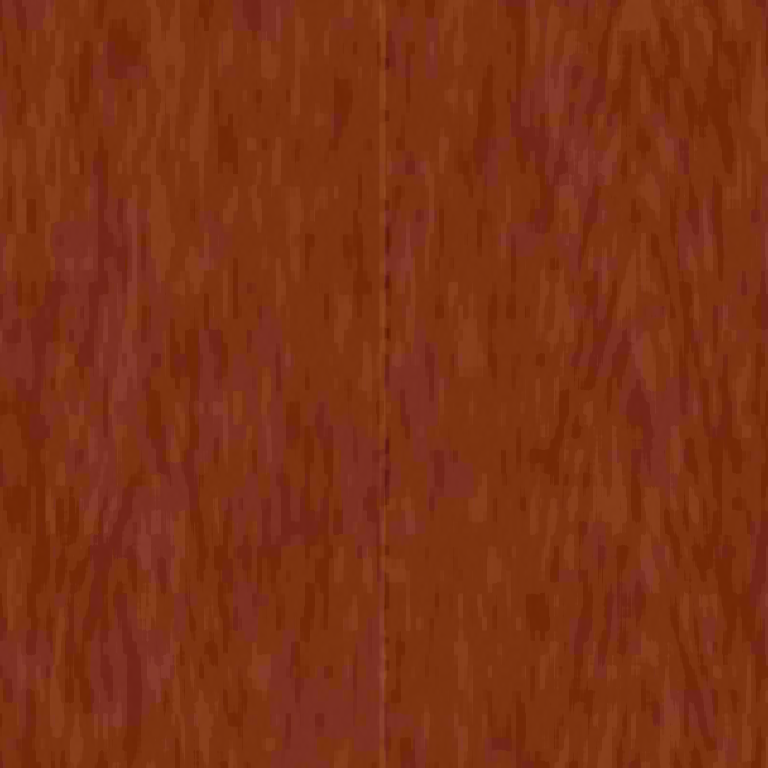
Reproduce this texture procedurally as a Shadertoy shader.

```glsl
// Two planks of red-brown wood, side by side, with sparse vertical grain.
// Stretched noise on a softly stepped grid makes streaks and reddish stains,
// bent contour lines make cathedral arches, and a broken seam parts the planks.

float hash(vec2 p) {
    return fract(sin(dot(p, vec2(127.1, 311.7))) * 43758.5453);
}

float noise(vec2 p) {
    vec2 i = floor(p), f = fract(p);
    f = f * f * (3.0 - 2.0 * f);
    return mix(mix(hash(i), hash(i + vec2(1, 0)), f.x),
               mix(hash(i + vec2(0, 1)), hash(i + vec2(1, 1)), f.x), f.y);
}

// Soft stairs: nearly flat cells with smooth steps between them
vec2 stepped(vec2 p, vec2 cells) {
    vec2 q = p * cells;
    return (floor(q) + smoothstep(0.3, 0.7, fract(q))) / cells;
}

// Streaks of three sizes, centred on zero
float streaks(vec2 p) {
    return 0.45 * noise(p * vec2(75.0, 15.0))
         + 0.35 * noise(p * vec2(130.0, 32.0) + 17.0)
         + 0.20 * noise(p * vec2(30.0, 5.0) + 41.0) - 0.5;
}

// Ragged stains, centred on zero
float stains(vec2 p) {
    return 0.36 * noise(p * vec2(7.0, 5.0) + 5.0)
         + 0.34 * noise(p * vec2(22.0, 13.0) + 29.0)
         + 0.30 * noise(p * vec2(55.0, 32.0) + 53.0) - 0.5;
}

// Steep nested arches around a vertical axis, fading to the sides
float arches(vec2 p, float axis) {
    float dx = p.x - axis + 0.04 * (noise(p * vec2(4.0, 5.0)) - 0.5);
    float rings = sqrt(dx * dx + 0.0003) * 36.0 + p.y * 8.0;
    rings += 0.9 * noise(p * vec2(9.0, 5.0) + 7.0);
    return sin(6.2832 * rings) * smoothstep(0.18, 0.07, abs(dx));
}

void mainImage(out vec4 fragColor, in vec2 fragCoord) {
    vec2 uv = fragCoord / iResolution.xy;
    float plank = step(0.5, uv.x);
    vec2 p = uv + plank * vec2(3.0, 7.0);

    // Stains gather in the upper left and lower left
    vec2 upper = (uv - vec2(0.13, 0.67)) / vec2(0.11, 0.18);
    vec2 lower = (uv - vec2(0.28, 0.08)) / vec2(0.16, 0.12);
    float stain = stains(stepped(p, vec2(64.0)));
    stain += 0.11 * exp(-dot(upper, upper)) + 0.06 * exp(-dot(lower, lower));
    float red = smoothstep(0.08, 0.17, stain);

    // Grain, with arches low on the left plank and all along the right one
    float archFade = mix(smoothstep(0.5, 0.3, uv.y), 1.0, plank);
    float grain = streaks(stepped(p, vec2(160.0, 64.0))) - 0.05 * red;
    grain *= mix(0.75, 1.0, smoothstep(0.1, 0.3, abs(uv.x - 0.5)));
    grain += 0.08 * archFade * arches(stepped(uv, vec2(256.0, 128.0)), mix(0.17, 0.83, plank));

    // Seam: a pale broken line with short dark dashes beside it
    float pixel = 1.0 / iResolution.x;
    float breaks = noise(vec2(3.0, uv.y * 60.0));
    float seam = 1.0 - smoothstep(0.003, 0.003 + 1.5 * pixel, abs(uv.x - 0.498));
    float dash = 1.0 - smoothstep(0.002, 0.002 + 1.5 * pixel, abs(uv.x - 0.504));
    seam *= 0.4 + 0.6 * smoothstep(0.65, 0.35, breaks);
    dash *= smoothstep(0.55, 0.7, breaks);

    // Pale and dark grain over the base, then the red cast and the seam
    vec3 color = vec3(0.49, 0.20, 0.06);
    color += vec3(0.040, 0.040, 0.040) * smoothstep(0.08, 0.16, grain);
    color -= vec3(0.040, 0.042, 0.038) * smoothstep(0.09, 0.17, -grain);
    color += vec3(0.0, -0.012, 0.075) * red;
    color += vec3(0.05, 0.055, 0.04) * seam - vec3(0.06, 0.05, 0.03) * dash;
    color += 0.010 * (noise(p * vec2(200.0, 110.0)) - 0.5);

    fragColor = vec4(color, 1.0);
}
```
